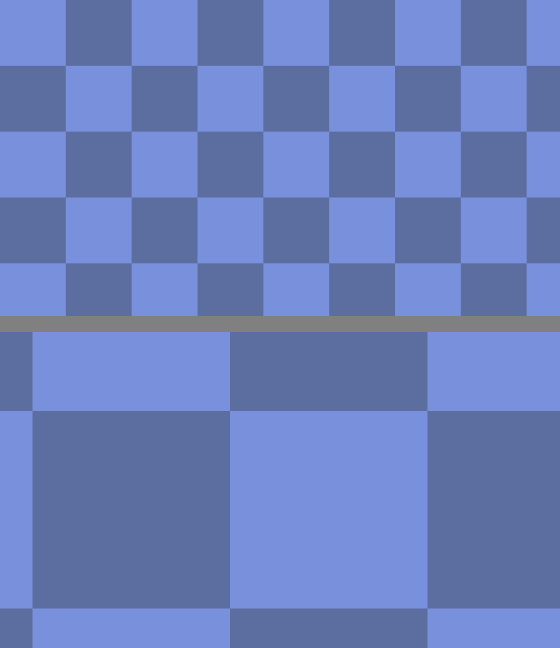
Top, the full canvas; bottom, a detail of the centre.
A Shadertoy shader for this pattern:

```glsl
// Two-tone blue checkerboard, 4.8 squares tall, aligned to the top-left corner.

// Signed wave per axis: +1 on even squares, -1 on odd ones, with edges one pixel wide.
vec2 squareWave(vec2 p, float pixelSize) {
    vec2 edgeDistance = 0.5 - abs(mod(p + 0.5, 2.0) - 1.0);
    return clamp(2.0 * edgeDistance / pixelSize, -1.0, 1.0);
}

void mainImage(out vec4 fragColor, in vec2 fragCoord) {
    // Square units, measured right and down from the top-left corner
    float pixelSize = 4.8 / iResolution.y;
    vec2 p = vec2(fragCoord.x, iResolution.y - fragCoord.y) * pixelSize;

    // Light where both axes agree, dark where they differ
    vec2 wave = squareWave(p, pixelSize);
    float light = 0.5 + 0.5 * wave.x * wave.y;

    vec3 slateBlue = vec3(0.361, 0.427, 0.627);
    vec3 periwinkle = vec3(0.475, 0.565, 0.863);
    fragColor = vec4(mix(slateBlue, periwinkle, light), 1.0);
}
```
